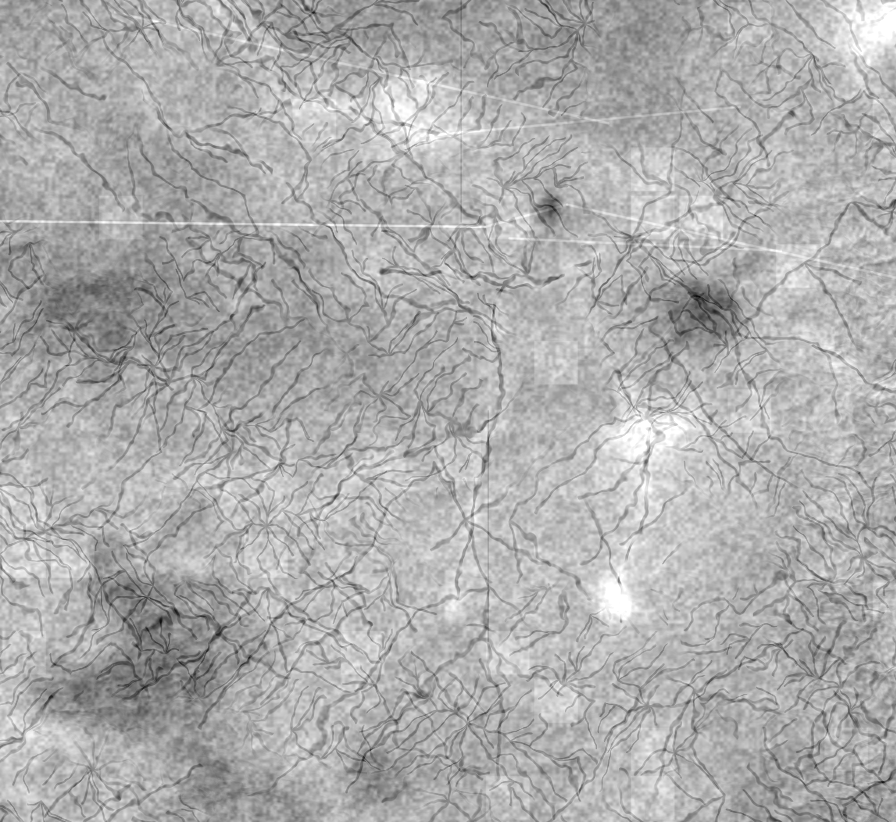
Write a Shadertoy shader that draws this texture.

```glsl
#define BASE_TONE 0.665
#define TONE_SWING 0.34
#define RELIEF 0.62
#define GRAIN 0.17
#define GULLY_DARK 0.20
#define RIVER_DARK 0.27
#define SILT_BRIGHT 0.13
#define ROAD_BRIGHT 0.22
#define FIELD_BRIGHT 0.08

// Patches of ground: centre, radius, brightness change
const vec4 PATCHES[11] = vec4[11](
    vec4(0.08, 0.61, 0.13, -0.15), vec4(0.20, 0.22, 0.13, -0.15),
    vec4(0.85, 0.615, 0.05, -0.30), vec4(0.28, 0.02, 0.08, -0.20),
    vec4(0.46, 0.06, 0.05, -0.18), vec4(0.67, 0.737, 0.018, -0.28),
    vec4(0.50, 0.86, 0.05, 0.17), vec4(0.80, 0.47, 0.05, 0.17),
    vec4(0.75, 0.28, 0.03, 0.24), vec4(1.07, 0.98, 0.06, 0.32),
    vec4(0.01, 0.12, 0.10, 0.12));

// River reaches and roads: start, end
const vec4 RIVERS[10] = vec4[10](
    vec4(0.62, 0.66, 0.59, 0.42), vec4(0.59, 0.42, 0.55, 0.25),
    vec4(0.71, 0.63, 0.80, 0.47), vec4(0.80, 0.47, 0.75, 0.25),
    vec4(0.27, 0.99, 0.36, 0.89), vec4(0.36, 0.89, 0.53, 0.84),
    vec4(0.45, 0.67, 0.62, 0.65), vec4(0.62, 0.65, 0.73, 0.68),
    vec4(0.17, 0.88, 0.33, 0.79), vec4(0.98, 0.58, 1.10, 0.51));
const vec4 ROADS[6] = vec4[6](
    vec4(0.00, 0.731, 0.59, 0.724), vec4(0.59, 0.724, 0.69, 0.751),
    vec4(0.69, 0.751, 1.10, 0.66), vec4(0.62, 0.71, 0.95, 0.695),
    vec4(0.14, 0.985, 0.74, 0.85), vec4(0.52, 0.835, 0.90, 0.87));

float hash(vec2 p) {
    vec3 q = fract(p.xyx * 0.1031);
    q += dot(q, q.yzx + 33.33);
    return fract((q.x + q.y) * q.z);
}

float noise(vec2 p) {
    vec2 i = floor(p), f = fract(p);
    f = f * f * (3.0 - 2.0 * f);
    return mix(mix(hash(i), hash(i + vec2(1, 0)), f.x),
               mix(hash(i + vec2(0, 1)), hash(i + 1.0), f.x), f.y);
}

const mat2 TURN = mat2(0.8, 0.6, -0.6, 0.8);

float fbm(vec2 p) {
    float sum = 0.0, amp = 0.5;
    for (int i = 0; i < 5; i++) {
        sum += amp * noise(p);
        p = TURN * p * 2.03 + 17.0;
        amp *= 0.5;
    }
    return sum;
}

float ridges(vec2 p) {
    float sum = 0.0, amp = 0.5;
    for (int i = 0; i < 5; i++) {
        sum += amp * (1.0 - abs(2.0 * noise(p) - 1.0));
        p = TURN * p * 2.07 + 9.0;
        amp *= 0.52;
    }
    return sum;
}

float segment(vec2 p, vec2 a, vec2 b) {
    vec2 ab = b - a;
    float t = clamp(dot(p - a, ab) / max(dot(ab, ab), 1e-6), 0.0, 1.0);
    return length(p - a - ab * t);
}

// Branching streams: every node drains to its lowest neighbour
vec2 node(vec2 c) { return c + 0.1 + 0.8 * vec2(hash(c), hash(c + 61.0)); }

float level(vec2 c) {
    return hash(c + 7.0) + 1.5 * sin(c.x * 0.5 + 2.0 * sin(c.y * 0.37)) + cos(c.y * 0.61);
}

float streams(vec2 p) {
    float d = 1.0;
    for (int k = 0; k < 9; k++) {
        vec2 c = floor(p) + vec2(k % 3 - 1, k / 3 - 1), outlet = c;
        float low = level(c);
        for (int m = 0; m < 9; m++) {
            vec2 n = c + vec2(m % 3 - 1, m / 3 - 1);
            float h = level(n);
            if (h < low) { low = h; outlet = n; }
        }
        d = min(d, segment(p, node(c), node(outlet)));
    }
    return d;
}

void mainImage(out vec4 fragColor, in vec2 fragCoord) {
    vec2 p = fragCoord / iResolution.y;
    float px = 1.0 / iResolution.y;
    vec2 bend = vec2(fbm(p * 13.0), fbm(p * 13.0 + 40.0)) - 0.5;
    vec2 jag = vec2(noise(p * 75.0), noise(p * 75.0 + 30.0)) - 0.5;
    vec2 q = p + 0.05 * bend + 0.007 * jag;

    // Broad tone and patches
    float tone = BASE_TONE + TONE_SWING * (fbm(p * 5.0 + bend) - 0.485);
    float rough = 0.65 + 0.9 * smoothstep(0.90, 1.05, p.x) * smoothstep(0.95, 0.7, p.y);
    for (int i = 0; i < 11; i++) {
        vec4 s = PATCHES[i];
        float r = length(p + bend * s.z * 2.2 - s.xy) / s.z;
        float cover = exp(-r * r * r);
        tone += s.w * cover * (0.65 + 0.7 * noise(p * 60.0));
        rough += step(s.w, 0.0) * 0.55 * cover;
    }

    // Square fields
    vec2 plot = p * 17.0, edge = abs(fract(plot) - 0.5);
    float inside = smoothstep(0.47, 0.43, max(edge.x, edge.y));
    tone += FIELD_BRIGHT * inside * step(0.9, hash(floor(plot) + 3.0));

    // Hillside light from the upper left
    vec2 hill = (p + 0.04 * bend) * vec2(13.0, 18.0);
    float slope = ridges(hill) - ridges(hill + vec2(-0.035, 0.045));
    tone += RELIEF * rough * slope;

    // Gullies at three sizes with pale banks
    float scale = 11.0;
    for (int i = 0; i < 3; i++) {
        float d = streams(q * scale + 5.0 * float(i)) / scale;
        float shown = smoothstep(0.36, 0.62, noise(p * 9.0 + 20.0 * float(i)));
        float width = 0.0022 - 0.0005 * float(i);
        tone += 0.055 * shown * exp(-d * scale * 7.0);
        tone -= GULLY_DARK * shown * smoothstep(width + px, width * 0.3, d);
        scale *= 2.1;
    }

    // Rivers in silt beds
    float river = 1.0;
    for (int i = 0; i < 10; i++) river = min(river, segment(q, RIVERS[i].xy, RIVERS[i].zw));
    tone += SILT_BRIGHT * exp(-river / 0.016) * (0.5 + noise(p * 40.0));
    tone -= RIVER_DARK * smoothstep(0.0025 + px, 0.001, river) * smoothstep(0.15, 0.6, noise(p * 55.0));

    // Fine grain
    tone += GRAIN * (noise(p * 230.0) - 0.5) + 0.5 * GRAIN * (noise(TURN * p * 120.0) - 0.5);

    // Roads and a survey line
    for (int i = 0; i < 6; i++) {
        float d = segment(p, ROADS[i].xy, ROADS[i].zw);
        tone += ROAD_BRIGHT * (i == 0 ? 1.0 : 0.5) * smoothstep(0.0012 + px, 0.0004, d);
    }
    float survey = segment(p, vec2(0.561, 0.73), vec2(0.561, 1.0));
    survey = min(survey, segment(p, vec2(0.594, 0.22), vec2(0.594, 0.5)));
    tone -= 0.13 * smoothstep(0.0005 + px, 0.0, survey);

    fragColor = vec4(vec3(clamp(tone, 0.06, 1.0)), 1.0);
}
```
